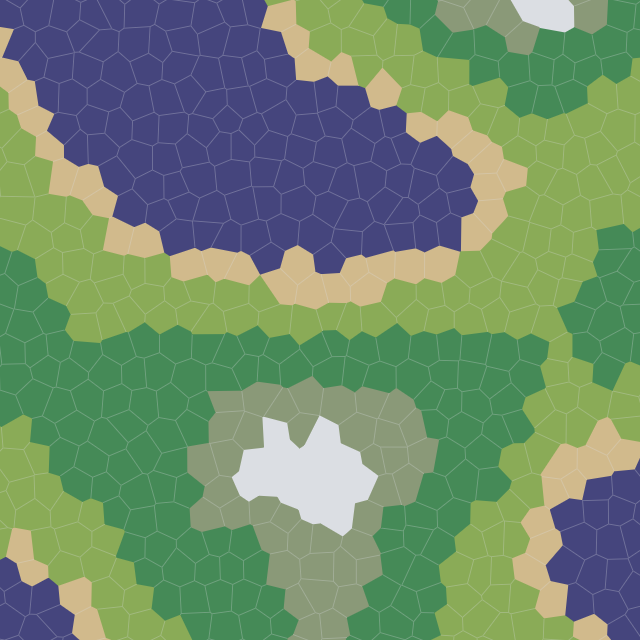
Write a WebGL 2 fragment shader that draws this texture map.

```glsl
#version 300 es
precision highp float;
// Terrain map of lakes, beaches, meadow, forest, rock and snow on Voronoi cells.
// Each cell takes one biome, chosen by distance functions at its seed point;
// fine pale lines part cells of the same biome.

uniform vec2 u_resolution;
out vec4 fragColor;

const float CELLS = 23.0;         // cells across the canvas
const float JITTER = 0.62;        // seed scatter, in cells
const float LINE_HALF = 0.0007;   // half width of a cell line
const float LINE_ALPHA = 0.30;
const float BEACH_WIDTH = 0.040;

const vec3 WATER  = vec3(0.27, 0.27, 0.49);
const vec3 SAND   = vec3(0.82, 0.73, 0.55);
const vec3 GRASS  = vec3(0.54, 0.67, 0.34);
const vec3 FOREST = vec3(0.27, 0.54, 0.34);
const vec3 ROCK   = vec3(0.54, 0.60, 0.47);
const vec3 SNOW   = vec3(0.86, 0.87, 0.89);

// Integer hash to two values in 0..1
vec2 hash2(vec2 cell) {
    uvec2 v = uvec2(ivec2(cell)) * 1664525u + 1013904223u;
    v.x += v.y * 1664525u;
    v.y += v.x * 1664525u;
    v ^= v >> 16u;
    v.x += v.y * 1664525u;
    v.y += v.x * 1664525u;
    v ^= v >> 16u;
    return vec2(v & 0xffffu) / 65535.0;
}

// Circles are given as (centre, radius)
float circle(vec2 p, vec3 c) {
    return length(p - c.xy) - c.z;
}

// Capsule whose radius runs from one circle to the other
float taper(vec2 p, vec3 a, vec3 b) {
    vec2 axis = b.xy - a.xy;
    float t = clamp(dot(p - a.xy, axis) / dot(axis, axis), 0.0, 1.0);
    return circle(p, mix(a, b, t));
}

float lakes(vec2 p) {
    vec3 west = vec3(0.215, 0.922, 0.189);
    vec3 middle = vec3(0.326, 0.785, 0.169);
    vec3 east = vec3(0.521, 0.714, 0.137);
    float d = taper(p, west, middle);
    d = min(d, taper(p, middle, east));
    d = min(d, taper(p, east, vec3(0.638, 0.694, 0.102)));
    d = min(d, taper(p, vec3(0.0, 1.013, 0.036), west));
    d = min(d, circle(p, vec3(1.003, 0.147, 0.143)));
    return min(d, circle(p, vec3(-0.007, -0.029, 0.137)));
}

float forests(vec2 p) {
    // Central wood, bounded by half planes
    float north = min(p.y - 0.473, dot(p, vec2(0.78, 0.62)) - 0.399);
    float west = min(0.323 - p.y, 0.241 - dot(p, vec2(0.804, 0.596)));
    float east = dot(p, vec2(0.923, -0.385)) - 0.618;
    float d = max(max(north, west), east);
    // Woods on the right and top edges
    vec3 crown = vec3(0.853, 0.980, 0.146);
    d = min(d, taper(p, vec3(1.016, 0.531, 0.124), vec3(0.951, 0.492, 0.078)));
    d = min(d, taper(p, vec3(0.625, 1.026, 0.065), crown));
    return min(d, taper(p, crown, vec3(1.016, 1.0, 0.081)));
}

float rocks(vec2 p) {
    float d = taper(p, vec3(0.404, 0.271, 0.120), vec3(0.579, 0.290, 0.107));
    d = min(d, taper(p, vec3(0.488, 0.219, 0.130), vec3(0.499, -0.003, 0.036)));
    return min(d, taper(p, vec3(0.736, 1.007, 0.068), vec3(0.892, 1.007, 0.074)));
}

float snowfields(vec2 p) {
    float d = taper(p, vec3(0.458, 0.260, 0.068), vec3(0.518, 0.255, 0.069));
    d = min(d, circle(p, vec3(0.484, 0.180, 0.020)));
    return min(d, taper(p, vec3(0.794, 1.0, 0.034), vec3(0.846, 1.0, 0.034)));
}

vec3 biomeColor(vec2 p) {
    float shore = lakes(p);
    float spit = circle(p, vec3(0.768, 0.707, 0.042));
    if (shore < 0.0) return WATER;
    if (min(shore - BEACH_WIDTH, spit) < 0.0) return SAND;
    if (snowfields(p) < 0.0) return SNOW;
    if (rocks(p) < 0.0) return ROCK;
    return forests(p) < 0.0 ? FOREST : GRASS;
}

// Jittered seed; alternate rows are shifted like brickwork
vec2 seedPoint(vec2 cell) {
    float stagger = 0.5 * mod(cell.y, 2.0) - 0.25;
    return cell + 0.5 + vec2(stagger, 0.0) + JITTER * (hash2(cell) - 0.5);
}

void main() {
    vec2 q = gl_FragCoord.xy / u_resolution * CELLS;
    float pixel = 1.0 / min(u_resolution.x, u_resolution.y);
    vec2 home = floor(q);

    // Nearest seed
    vec2 own = vec2(1e3);
    for (int i = 0; i < 25; i++) {
        vec2 s = seedPoint(home + vec2(i % 5, i / 5) - 2.0) - q;
        if (dot(s, s) < dot(own, own)) own = s;
    }
    // Nearest edge and the seed beyond it
    float edge = 1e3;
    vec2 beyond = own;
    for (int i = 0; i < 25; i++) {
        vec2 s = seedPoint(home + vec2(i % 5, i / 5) - 2.0) - q;
        vec2 gap = s - own;
        if (dot(gap, gap) < 1e-5) continue;
        float d = dot(0.5 * (s + own), normalize(gap));
        if (d < edge) { edge = d; beyond = s; }
    }
    edge /= CELLS;

    // Soft biome borders, or a pale line inside one biome
    vec3 color = biomeColor((q + own) / CELLS);
    vec3 other = biomeColor((q + beyond) / CELLS);
    float line = clamp((LINE_HALF - edge) / pixel + 0.5, 0.0, 1.0);
    color = color == other ? mix(color, SNOW, LINE_ALPHA * line)
                           : mix(other, color, clamp(0.5 + edge / pixel, 0.0, 1.0));
    fragColor = vec4(color, 1.0);
}
```
